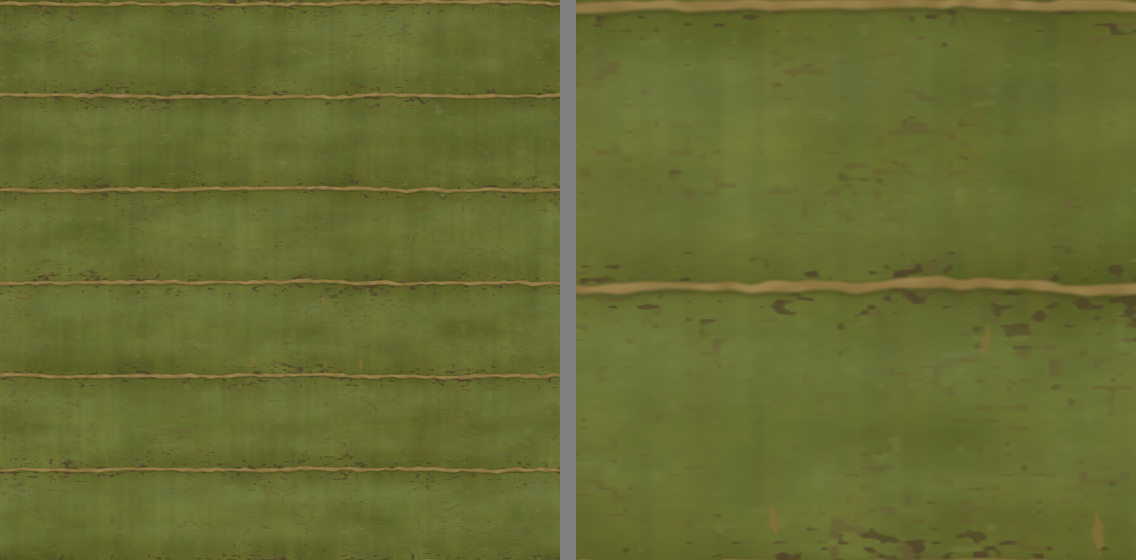
Left, the full canvas; right, a detail of the centre.
Give the GLSL for this texture, as a WebGL 2 fragment shader.

```glsl
#version 300 es
precision highp float;

uniform vec2 u_resolution;
out vec4 outColor;

float hash(vec2 p) {
  vec3 q = fract(p.xyx * vec3(0.1031, 0.1030, 0.0973));
  q += dot(q, q.yzx + 33.33);
  return fract((q.x + q.y) * q.z);
}

// Value noise that wraps over the unit square; cells must be whole numbers
float noise(vec2 uv, vec2 cells, float seed) {
  vec2 p = uv * cells;
  vec2 i = floor(p);
  vec2 f = fract(p);
  f = f * f * (3.0 - 2.0 * f);
  vec2 a = mod(i, cells) + seed;
  vec2 b = mod(i + 1.0, cells) + seed;
  return mix(mix(hash(a), hash(vec2(b.x, a.y)), f.x),
             mix(hash(vec2(a.x, b.y)), hash(b), f.x), f.y);
}

// Wrapped stroke: x is the distance from it, y the position along it from 0 to 1
vec2 stroke(vec2 uv, vec2 center, float angle, float len) {
  vec2 d = fract(uv - center + 0.5) - 0.5;
  vec2 dir = vec2(cos(angle), sin(angle));
  float along = clamp(dot(d, dir) / len, -0.5, 0.5);
  return vec2(length(d - dir * along * len), along + 0.5);
}

// Signed height above the nearest seam
float seamOffset(vec2 uv) {
  float row = floor(uv.y * 6.0 + 0.53);
  float seed = mod(row, 6.0) * 17.0 + 5.0;
  vec2 x = vec2(uv.x, 0.0);
  float wobble = (noise(x, vec2(7.0, 1.0), seed) - 0.5) * 0.0040
               + (noise(x, vec2(26.0, 1.0), seed + 3.0) - 0.5) * 0.0030
               + (noise(x, vec2(80.0, 1.0), seed + 7.0) - 0.5) * 0.0024;
  return uv.y - (row - 0.03) / 6.0 - wobble;
}

void main() {
  vec2 uv = gl_FragCoord.xy / u_resolution;
  float px = 1.0 / u_resolution.y;
  float offset = seamOffset(uv);
  float dist = abs(offset);
  float t = fract(uv.y * 6.0 + 0.03);

  // Leaf green with broad patches, shaded across each band
  float cloud = noise(uv, vec2(6.0, 12.0), 11.0) * 0.55 + noise(uv, vec2(16.0, 34.0), 23.0) * 0.45;
  float sheen = exp(-pow((t - 0.74) / 0.14, 2.0)) + 0.6 * exp(-pow((t - 0.32) / 0.10, 2.0));
  vec3 color = mix(vec3(0.360, 0.390, 0.160), vec3(0.432, 0.460, 0.218), smoothstep(0.05, 0.95, cloud));
  color = mix(color, vec3(0.432, 0.472, 0.258), sheen * (0.10 + 0.65 * cloud));
  float shade = offset < 0.0 ? exp(-dist / 0.018) * 0.70 : exp(-dist / 0.032) * 0.60;
  color = mix(color, vec3(0.310, 0.325, 0.115), shade * (0.45 + 0.75 * (1.0 - cloud)));

  // Upright fibres, yellowed strips, sideways brushing and mottling
  float fibre = noise(uv, vec2(120.0, 10.0), 31.0) * 0.45 + noise(uv, vec2(42.0, 6.0), 43.0) * 0.55;
  float brushing = noise(uv, vec2(12.0, 64.0), 57.0);
  float grain = noise(uv, vec2(130.0, 260.0), 61.0);
  float mottle = noise(uv, vec2(50.0, 100.0), 67.0);
  color *= 1.0 + (fibre - 0.5) * 0.11 + (brushing - 0.5) * 0.06 + (grain + mottle - 1.0) * 0.035;
  float yellowing = smoothstep(0.45, 0.95, noise(uv, vec2(56.0, 14.0), 71.0));
  color = mix(color, vec3(0.440, 0.425, 0.185), yellowing * 0.32);

  // Faint brown and pale flecks over the whole leaf
  float nearSeam = exp(-pow(dist / 0.024, 2.0));
  float cluster = noise(uv, vec2(24.0, 32.0), 83.0);
  float fleck = noise(uv, vec2(115.0, 250.0), 107.0) * 0.75 + cluster * 0.25;
  color = mix(color, vec3(0.395, 0.335, 0.195), smoothstep(0.68, 0.92, fleck) * (0.45 + 0.25 * nearSeam));
  float pale = noise(uv, vec2(105.0, 215.0), 113.0) * 0.75 + mottle * 0.25;
  color = mix(color, vec3(0.460, 0.490, 0.280), smoothstep(0.74, 0.95, pale) * 0.40);

  // Dark specks in clusters beside the seams
  float speck = noise(uv, vec2(110.0, 250.0), 97.0) * 0.65 + noise(uv, vec2(210.0, 370.0), 101.0) * 0.35;
  float limit = 0.92 - 0.22 * nearSeam - 0.22 * cluster;
  float specks = smoothstep(limit, limit + 0.20, speck);
  color = mix(color, vec3(0.300, 0.240, 0.155), specks * (0.35 + 0.40 * nearSeam));

  // Fine pale scratches
  for (int i = 0; i < 16; i++) {
    vec2 id = vec2(float(i), 131.0);
    float len = mix(0.015, 0.085, pow(hash(id + 9.0), 2.0));
    vec2 s = stroke(uv, vec2(hash(id), hash(id + 3.0)), hash(id + 6.0) * 3.14159, len);
    float mark = 1.0 - smoothstep(0.0002, 0.0011 + px * 0.5, s.x);
    color = mix(color, vec3(0.520, 0.530, 0.340), mark * 0.32 * sin(s.y * 2.6 + 0.3));
  }

  // Tapered tan nicks
  for (int i = 0; i < 4; i++) {
    vec2 id = vec2(float(i), 211.0);
    float len = mix(0.014, 0.034, hash(id + 4.0));
    vec2 s = stroke(uv, vec2(hash(id), hash(id + 2.0)), 0.4 + hash(id + 7.0) * 1.9, len);
    float halfWidth = 0.0028 * sin(s.y * 3.14159) * (0.5 + grain);
    float nick = 1.0 - smoothstep(halfWidth - 0.0015, halfWidth + 0.0015, s.x);
    color = mix(color, vec3(0.530, 0.435, 0.220), nick * 0.65);
  }

  // Ragged tan seams with soft edges and a dim lower rim
  float ragged = noise(uv, vec2(64.0, 6.0), 151.0);
  float halfSeam = 0.0019 + 0.0017 * ragged;
  float under = 1.0 - smoothstep(halfSeam, halfSeam + 0.004, abs(offset + 0.0010));
  color = mix(color, vec3(0.290, 0.275, 0.120), under * 0.40);
  float soft = max(0.0016, px * 0.7);
  float seam = 1.0 - smoothstep(halfSeam - soft, halfSeam + soft, dist);
  vec3 seamTan = mix(vec3(0.525, 0.440, 0.240), vec3(0.620, 0.525, 0.320), noise(uv, vec2(90.0, 120.0), 163.0));
  color = mix(color, seamTan * (1.0 + offset * 8.0), seam * 0.95);

  outColor = vec4(color, 1.0);
}
```
